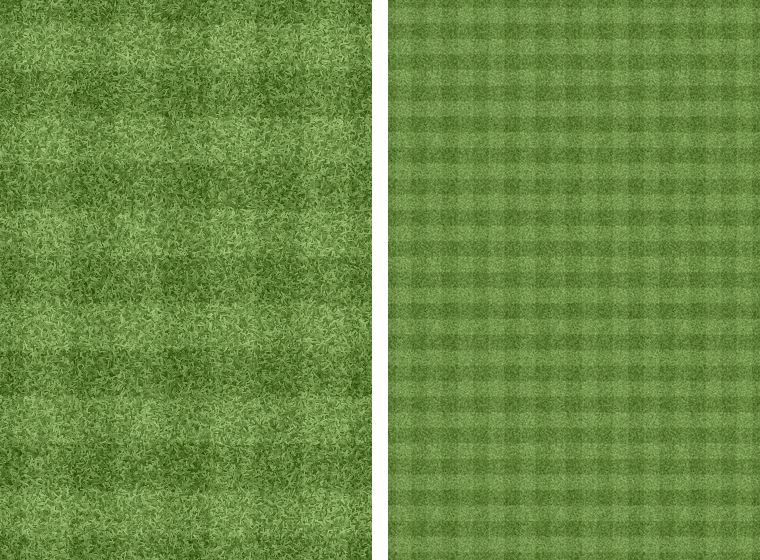
Left, the tile; right, the same tile 3 across and 3 down.
Give the GLSL for this texture, as a WebGL 2 fragment shader.

```glsl
#version 300 es
precision highp float;
// Mown lawn: short tangled grass blades with a checked pattern of light and dark mowing stripes.

uniform vec2 u_resolution;
out vec4 outColor;

const vec2  REPEATS      = vec2(4.0, 6.0);          // light + dark stripe pairs across and up
const vec3  GRASS        = vec3(0.396, 0.527, 0.247);
const vec3  TONE_TINT    = vec3(1.0, 1.0, 0.95);    // how tone shifts each channel
const vec3  HUE_SHIFT    = vec3(0.022, 0.0, -0.012);
const vec2  STRIPE_TONE  = vec2(0.022, 0.030);      // contrast of columns and rows
const float STRIPE_VARY  = 0.012;                   // tone difference between stripes
const float EDGE_SOFT    = 0.020;
const float EDGE_WOBBLE  = 0.035;
const float BLADE_CELLS  = 28.0;                    // blade cells per repeat
const int   BLADE_LAYERS = 3;
const float BLADE_WIDTH  = 0.20;                    // half width, in cells
const vec2  BLADE_LENGTH = vec2(0.42, 0.78);        // half length range, in cells
const vec2  BLADE_TONE   = vec2(-0.115, 0.190);
const float SOIL_TONE    = -0.17;
const float CLUMP_CELLS  = 13.0;
const float CLUMP_TONE   = 0.055;
const float PATCH_CELLS  = 4.0;
const float PATCH_TONE   = 0.025;
const float PI           = 3.14159265;

// Four random values in 0..1 from an integer cell and a seed.
vec4 hash4(vec2 cell, int layer, int seed) {
    uvec4 v = uvec4(uvec2(cell), uint(layer), uint(seed)) * 1664525u + 1013904223u;
    for (int i = 0; i < 2; i++) {
        v.x += v.y * v.w;
        v.y += v.z * v.x;
        v.z += v.x * v.y;
        v.w += v.y * v.z;
        v ^= v >> 16u;
    }
    return vec4(v >> 8u) / 16777216.0;
}

float cornerSlope(vec2 cell, vec2 corner, vec2 local, vec2 period, int seed) {
    float angle = 2.0 * PI * hash4(mod(cell + corner, period), 0, seed).x;
    return dot(vec2(cos(angle), sin(angle)), local - corner);
}

// Gradient noise that wraps after a whole period.
float gradientNoise(vec2 p, vec2 period, int seed) {
    vec2 cell = floor(p), f = p - cell;
    vec2 s = f * f * f * (f * (f * 6.0 - 15.0) + 10.0);
    float low  = mix(cornerSlope(cell, vec2(0, 0), f, period, seed),
                     cornerSlope(cell, vec2(1, 0), f, period, seed), s.x);
    float high = mix(cornerSlope(cell, vec2(0, 1), f, period, seed),
                     cornerSlope(cell, vec2(1, 1), f, period, seed), s.x);
    return mix(low, high, s.y);
}

float lawnNoise(vec2 p, float cells, int seed) {
    return gradientNoise(p * cells, REPEATS * cells, seed);
}

// Distance to a segment centred on the origin.
float segmentDistance(vec2 p, vec2 direction, float halfLength) {
    return length(p - direction * clamp(dot(p, direction), -halfLength, halfLength));
}

// Crossing stripes, light in the middle half of each repeat.
float stripeTone(vec2 p) {
    vec2 light = smoothstep(-EDGE_SOFT, EDGE_SOFT, 0.25 - abs(fract(p) - 0.5));
    vec2 stripe = mod(floor(p * 2.0 + 0.5), REPEATS * 2.0);
    float vary = hash4(vec2(stripe.x, 0.0), 0, 5).x + hash4(vec2(0.0, stripe.y), 0, 6).y - 1.0;
    return dot(light * 2.0 - 1.0, STRIPE_TONE) + vary * STRIPE_VARY;
}

// Layers of overlapping blades: x is tone, y is hue.
vec2 bladeField(vec2 p) {
    vec2 period = REPEATS * BLADE_CELLS;
    float pixel = period.x / u_resolution.x;
    vec2 field = vec2(SOIL_TONE, 0.0);
    for (int layer = 0; layer < BLADE_LAYERS; layer++) {
        vec2 q = p * BLADE_CELLS + float(layer) * vec2(0.37, 0.61);
        vec2 home = floor(q);
        for (int i = 0; i < 9; i++) {
            vec2 cell = home + vec2(i % 3, i / 3) - 1.0;
            vec4 rnd = hash4(mod(cell, period), layer, 1);
            vec2 direction = vec2(cos(rnd.z * PI), sin(rnd.z * PI));
            vec2 local = q - cell - rnd.xy;
            float halfLength = mix(BLADE_LENGTH.x, BLADE_LENGTH.y, fract(rnd.w * 17.0));
            float d = segmentDistance(local, direction, halfLength);
            float cover = 1.0 - smoothstep(BLADE_WIDTH - 0.5 * pixel, BLADE_WIDTH + 0.5 * pixel, d);
            float shade = mix(BLADE_TONE.x, BLADE_TONE.y, rnd.w) + 0.04 * dot(local, direction);
            field = mix(field, vec2(shade, fract(rnd.w * 53.0) - 0.5), cover);
        }
    }
    return field;
}

void main() {
    vec2 p = gl_FragCoord.xy / u_resolution * REPEATS;
    float clump = lawnNoise(p, CLUMP_CELLS, 2);
    vec2 wobble = EDGE_WOBBLE * vec2(clump, lawnNoise(p, CLUMP_CELLS, 3));
    vec2 blades = bladeField(p);
    float tone = blades.x + stripeTone(p + wobble)
               + CLUMP_TONE * clump + PATCH_TONE * lawnNoise(p, PATCH_CELLS, 4);
    vec3 color = GRASS + tone * TONE_TINT + blades.y * HUE_SHIFT;
    outColor = vec4(clamp(color, 0.0, 1.0), 1.0);
}
```
